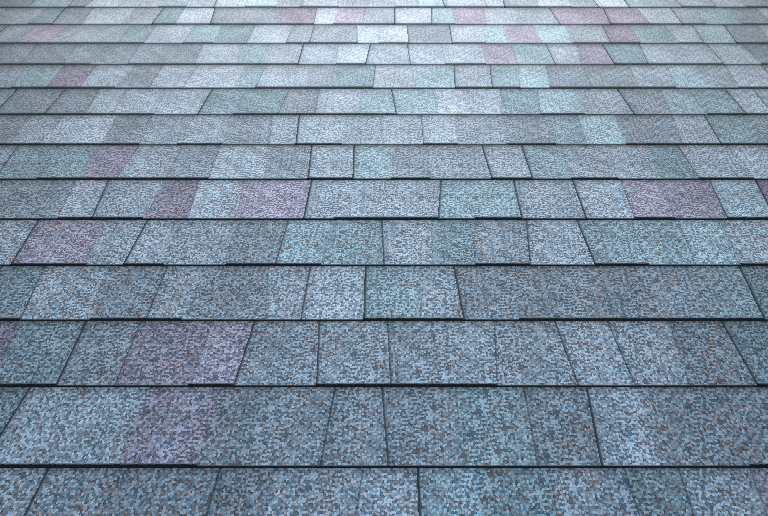
A Shadertoy shader for this texture:

```glsl
// Asphalt shingle roof receding to a high horizon: a perspective divide gives
// courses and tab columns, each course splits into uneven tabs with dark gaps,
// and cellular noise covers everything with coloured mineral grains.

float hash(vec2 p) {
    return fract(sin(dot(p, vec2(127.1, 311.7))) * 43758.55);
}

// Left border of tab i, irregular and a little slanted along the course.
float tabEdge(float i, float row, float f) {
    float slant = (hash(vec2(i, row + 41.0)) - 0.5) * (f - 0.5) * 0.3;
    return i + 0.2 + 0.5 * hash(vec2(i, row)) + slant;
}

// Weathered tint of one tab: blue grey, slightly teal, or a muted purple.
vec3 tabTint(vec2 tab) {
    float kind = hash(tab + 17.3);
    vec3 tint = mix(vec3(0.99, 1.0, 1.01), vec3(0.95, 1.01, 1.01), step(0.65, kind));
    tint = mix(tint, vec3(0.98, 0.91, 0.95), step(0.88, kind));
    return tint * mix(0.89, 1.09, hash(tab + 5.9));
}

// Cellular grains: x = distance to the nearest grain, yz = its random values.
vec3 grains(vec2 p) {
    vec2 cell = floor(p);
    vec3 best = vec3(9.0);
    for (int y = -1; y <= 1; y++)
    for (int x = -1; x <= 1; x++) {
        vec2 c = cell + vec2(x, y);
        vec2 rnd = vec2(hash(c), hash(c + 71.7));
        float dist = length(c + 0.15 + 0.7 * rnd - p);
        if (dist < best.x) best = vec3(dist, hash(c + 23.1), hash(c + 57.9));
    }
    return best;
}

void mainImage(out vec4 fragColor, in vec2 fragCoord) {
    vec2 uv = fragCoord / iResolution.y;
    float px = 1.0 / iResolution.y;
    float down = 1.0 - uv.y;

    // Perspective: depth is the height below the vanishing point
    float depth = down + 0.651;
    float across = (uv.x - 0.52 * iResolution.x / iResolution.y) / depth;
    float course = 13.95 / depth + 0.045;
    float row = floor(course);
    float f = course - row;                    // 0 at the lower edge of a course
    float rowHeight = depth * depth / 13.95;

    // Find the tab and the distances to its borders
    float s = across / 0.087 + 40.0 * hash(vec2(row, 3.7));
    float i = floor(s);
    if (s < tabEdge(i, row, f)) i -= 1.0;
    vec2 tab = vec2(i, row);
    float unit = 0.087 * depth;
    float left = (s - tabEdge(i, row, f)) * unit;
    float right = (tabEdge(i + 1.0, row, f) - s) * unit;
    float recessed = step(0.5, hash(tab + 9.1));

    // Haze brightens the far courses; the near corners fall off
    float haze = exp(-2.4 * down);
    vec3 color = mix(vec3(0.365, 0.437, 0.508), vec3(0.83, 0.88, 0.93), haze);
    color *= 1.05 - 0.3 * across * across;
    color *= mix(tabTint(tab - vec2(1.0, 0.0)), tabTint(tab), smoothstep(0.0, 1.5 * px, left));

    // Soft blotches of wear
    vec2 surface = vec2(across * 30.0, course * 3.0);
    float wear = sin(surface.x + 2.0 * sin(surface.y)) * sin(surface.y * 1.3 + 1.7 * sin(surface.x * 0.7));
    color *= 1.0 + 0.05 * wear + 0.06 * (0.5 - f);

    // Mineral grains, stronger close by
    vec3 grain = grains(vec2(across * 340.0, course * 37.0));
    float strength = mix(0.6, 0.17, smoothstep(0.1, 0.9, haze));
    float shade = (grain.y - 0.48) * 1.15 - 0.3 * smoothstep(0.3, 0.8, grain.x);
    color *= 1.0 + strength * (shade + 0.07);
    vec3 grainTint = mix(vec3(-0.04, 0.01, 0.04), vec3(0.08, -0.01, -0.05), step(0.76, grain.z));
    color += grainTint * strength * step(0.5, grain.z);

    // Side borders: ragged gaps on some tabs, faint seams on the others
    float open = smoothstep(0.35, 0.95, hash(tab + 33.3));
    float ragged = 0.75 + 0.5 * grain.y;
    float gapWidth = mix(0.0011, 0.003, open) * depth * ragged;
    float gap = 1.0 - smoothstep(gapWidth - px, gapWidth + px, left);
    float sideShadow = exp(-left / (0.007 * depth)) * open + 0.3 * exp(-right / (0.004 * depth));
    color *= 1.0 - 0.2 * sideShadow;
    float gapDark = mix(0.14, 0.72, open) * (1.0 - 0.4 * haze);
    color = mix(color, vec3(0.12, 0.16, 0.21), gap * gapDark);

    // Lower butt edge, thicker under recessed tabs, and its cast shadow
    float butt = f * rowHeight;
    float under = (1.0 - f) * rowHeight;
    float lineWidth = mix(0.0026, 0.0047, recessed) * depth * mix(0.85, 1.15, grain.y);
    float line = 1.0 - smoothstep(lineWidth - px, lineWidth + px, butt);
    color *= 1.0 - 0.35 * exp(-under / (0.004 * depth));
    color = mix(color, vec3(0.07, 0.09, 0.11), line * mix(0.96, 0.6, smoothstep(0.3, 0.9, haze)));

    fragColor = vec4(clamp(color, 0.0, 1.0), 1.0);
}
```
